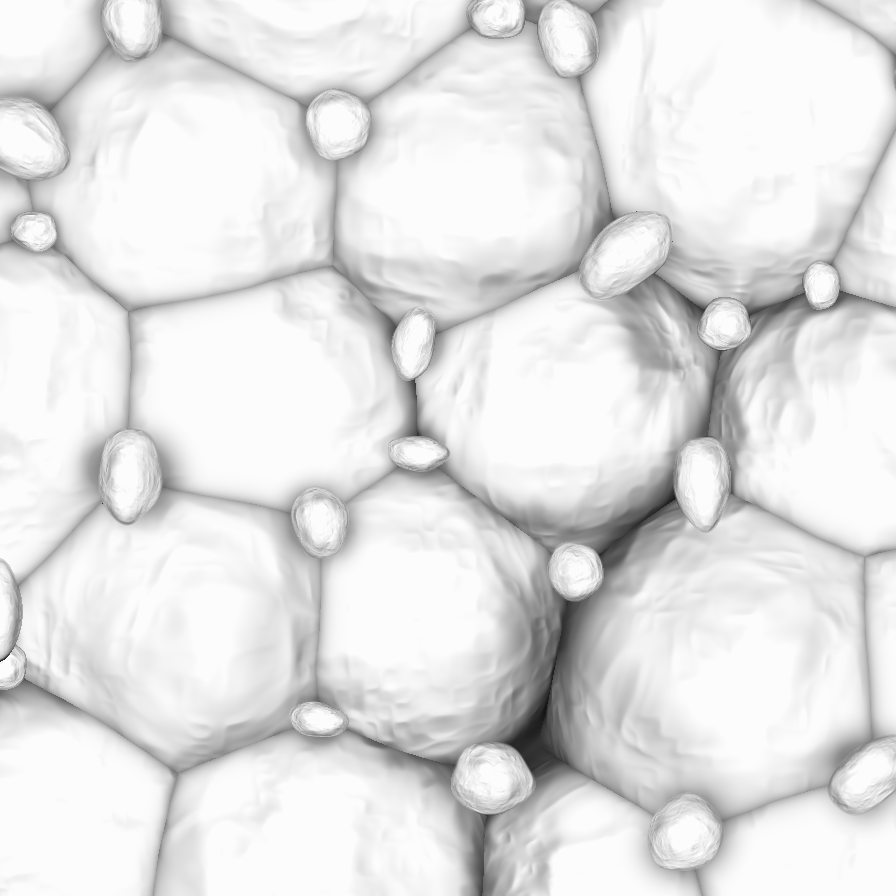
Write a WebGL 2 fragment shader that draws this texture.

```glsl
#version 300 es
precision highp float;
// Pale boulders packed edge to edge, with small pebbles wedged in the gaps.
// Boulders are spheres on a jittered triangular lattice, split by their power
// diagram; pebbles sit on its corners. Light is open sky minus sphere occlusion.
uniform vec2 u_resolution;
out vec4 fragColor;

const float SPACING = 0.315;          // lattice step, in canvas heights
const float JITTER = 0.44;            // spread of boulder centres
const vec2 STONE_RADIUS = vec2(0.57, 0.82);
const vec2 PEBBLE_RADIUS = vec2(0.075, 0.155);
const float PEBBLE_SHARE = 0.7;
const float PEBBLE_STRETCH = 1.8;
const float PEBBLE_REACH = 0.32;      // farthest influence of a pebble
const float PEBBLE_SHADOW = 0.6;
const float SWELL = 0.36;             // tilt of the broad facets
const float CREASE = 0.16;            // tilt of the first crease octave
const float CREASE_GAIN = 0.68;
const float CREASE_SOFTNESS = 0.07;
const float SKY_GAIN = 1.035;
const float OCCLUSION = 0.8;
const float CREVICE_WIDTH = 0.022;
const float CREVICE_DEPTH = 0.32;
const float GAP_TONE = 0.2;
const float ROW = 0.8660254;
const mat3 TURN = mat3(0.0, 0.8, 0.6, -0.8, 0.36, -0.48, -0.6, -0.48, 0.64);

vec3 stones[16];                      // centre and radius

vec3 hash3(vec3 p) {
  p = fract(p * vec3(0.1031, 0.1030, 0.0973));
  p += dot(p, p.yxz + 33.33);
  return fract((p.xxy + p.yxx) * p.zyx);
}

// Four hashes at the corners of one lattice square.
vec4 hashSquare(vec3 i) {
  vec4 x = fract(vec4(i.x, i.x + 1.0, i.x, i.x + 1.0) * 0.1031);
  vec4 y = fract(vec4(i.y, i.y, i.y + 1.0, i.y + 1.0) * 0.1131);
  vec4 z = vec4(fract(i.z * 0.0973));
  vec4 d = x * (y + 33.33) + y * (z + 33.33) + z * (x + 33.33);
  return fract((x + y + 2.0 * d) * (z + d));
}

// Value noise: gradient in xyz, value in w.
vec4 noise(vec3 p) {
  vec3 i = floor(p), f = p - i;
  vec3 u = f * f * f * (f * (f * 6.0 - 15.0) + 10.0);
  vec3 du = 30.0 * f * f * (f - 1.0) * (f - 1.0);
  vec4 near = hashSquare(i), far = hashSquare(i + vec3(0.0, 0.0, 1.0));
  vec4 z = mix(near, far, u.z), dz = far - near;
  vec2 y = mix(z.xy, z.zw, u.y), dy = z.zw - z.xy, dzy = mix(dz.xy, dz.zw, u.y);
  vec3 slope = vec3(y.y - y.x, mix(dy.x, dy.y, u.x), mix(dzy.x, dzy.y, u.x));
  return vec4(du * slope, mix(y.x, y.y, u.x));
}

// Tilts a normal by broad facets and by worn, wandering creases.
vec3 roughen(vec3 n, vec3 surface, float seed) {
  vec3 p = surface + 40.0 + 90.0 * seed;
  mat3 turn = TURN;
  vec3 swell = noise(turn * p * 1.7).xyz * turn;
  vec3 g = SWELL * swell;
  p += 0.09 * swell;
  float tilt = CREASE, freq = 2.9;
  for (int i = 0; i < 3; i++) {
    turn = TURN * turn;
    vec4 s = noise(turn * p * freq);
    float v = 2.0 * s.w - 1.0;
    g -= 2.0 * tilt * v * inversesqrt(v * v + CREASE_SOFTNESS) * (s.xyz * turn);
    tilt *= CREASE_GAIN;
    freq *= 1.9;
  }
  n = normalize(n - (g - n * dot(g, n)));
  return vec3(n.xy, max(n.z, 0.0));
}

float skyLight(vec3 n) { return min(SKY_GAIN * (0.5 + 0.5 * n.z), 0.99); }

float power(vec3 b, vec2 p) {
  vec2 d = p - b.xy;
  return b.z * b.z - dot(d, d);
}

// Share of sky left open by a sphere at offset d.
float openness(vec3 d, float radius, vec3 n) {
  float len = max(length(d), 1e-4), ratio = max(len / radius, 1.0);
  float fade = 1.0 - smoothstep(1.0, 1.9, ratio);
  return 1.0 - OCCLUSION * fade * max(dot(n, d) / len, 0.0) / (ratio * ratio);
}

// Point of equal power to three boulders.
vec2 sharedCorner(vec3 a, vec3 b, vec3 c) {
  vec2 u = b.xy - a.xy, v = c.xy - a.xy;
  vec2 k = 0.5 * (vec2(dot(u, u), dot(v, v)) + a.z * a.z - vec2(b.z * b.z, c.z * c.z));
  return a.xy + vec2(k.x * v.y - k.y * u.y, u.x * k.y - v.x * k.x) / (u.x * v.y - u.y * v.x);
}

void main() {
  vec2 p = gl_FragCoord.xy / (u_resolution.y * SPACING);
  vec3 q = TURN * vec3(p + 30.0, 0.5);
  p += 0.022 * (noise(q * 2.3).xyz * TURN).xy + 0.004 * (noise(q * 6.5).xyz * TURN).xy;

  // Boulders around this point, and the one on top.
  vec2 cell = floor(vec2(p.x - 0.5 * p.y / ROW, p.y / ROW));
  vec3 top = vec3(0.0);
  float w = -100.0;
  for (int i = 0; i < 16; i++) {
    vec2 id = cell + vec2(i % 4, i / 4) - 1.0;
    vec3 h = hash3(vec3(id + 57.0, 3.0));
    vec2 c = vec2(id.x + 0.5 * id.y, id.y * ROW) + JITTER * (h.xy - 0.5);
    stones[i] = vec3(c, mix(STONE_RADIUS.x, STONE_RADIUS.y, h.z));
    float wi = power(stones[i], p);
    if (wi > w) { w = wi; top = stones[i]; }
  }
  vec3 pos = vec3(p, sqrt(max(w, 0.0)));
  vec3 ball = (pos - vec3(top.xy, 0.0)) / top.z;
  vec3 stoneNormal = normalize(ball);
  float seed = fract(top.z * 91.7), shade = 1.0, cover = 0.0;
  vec3 n = stoneNormal;

  // Pebbles: shadow on the boulder, or the visible surface itself.
  for (int i = 0; i < 18; i++) {
    int t = i / 2, s = t % 3 + 4 * (t / 3);
    vec3 h = hash3(vec3(cell + vec2(t % 3, t / 3) + 80.0, 11.0 + 9.0 * float(i % 2)));
    if (h.x > PEBBLE_SHARE) continue;
    vec3 a = stones[s + 5 * (i % 2)];
    vec2 corner = sharedCorner(a, stones[s + 1], stones[s + 4]), d = p - corner;
    if (dot(d, d) > PEBBLE_REACH * PEBBLE_REACH) continue;
    float wc = power(a, corner), highest = wc;
    for (int k = 0; k < 16; k++) highest = max(highest, power(stones[k], corner));
    if (highest > wc + 0.01) continue;
    float radius = mix(PEBBLE_RADIUS.x, PEBBLE_RADIUS.y, h.y);
    vec3 lift = vec3(corner, sqrt(max(wc, 0.0)) + radius) - pos;
    shade *= mix(1.0, openness(lift, radius, stoneNormal), PEBBLE_SHADOW);
    float turn = 6.2832 * h.z, bias = fract(h.z * 7.7);
    float stretch = sqrt(mix(1.0, PEBBLE_STRETCH, bias * bias));
    vec2 axes = vec2(stretch, 1.0 / stretch);
    vec2 e = mat2(cos(turn), sin(turn), -sin(turn), cos(turn)) * d / (radius * axes);
    float angle = atan(e.y, e.x + 1e-5);
    e *= 1.0 + 0.03 * sin(3.0 * angle + 40.0 * h.y) + 0.025 * sin(5.0 * angle + 60.0 * h.x);
    float r = length(e);
    if (r >= 1.0) continue;
    ball = vec3(e, sqrt(1.0 - r * r));
    n = normalize(vec3(e / axes, ball.z));
    seed = h.z;
    cover = 1.0 - smoothstep(0.93, 1.0, r);
  }
  n = roughen(n, ball, seed);
  if (cover == 0.0) stoneNormal = n;

  // Boulder light, dimmed by neighbours and by the seam.
  float edge = 1.0;
  for (int i = 0; i < 16; i++) {
    vec2 apart = stones[i].xy - top.xy;
    if (dot(apart, apart) < 1e-6) continue;
    shade *= openness(vec3(stones[i].xy, 0.0) - pos, stones[i].z, stoneNormal);
    edge = min(edge, 0.5 * (w - power(stones[i], p)) / length(apart));
  }
  shade *= 1.0 - CREVICE_DEPTH * exp(-edge / CREVICE_WIDTH);
  float tone = mix(GAP_TONE, skyLight(stoneNormal) * shade, smoothstep(-0.07, 0.0, w));
  fragColor = vec4(vec3(mix(tone, skyLight(n), cover)), 1.0);
}
```
